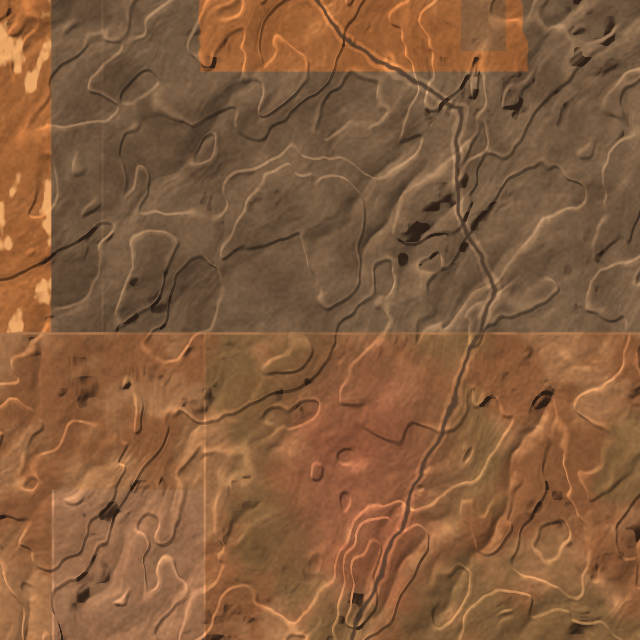
This texture is drawn by a Shadertoy shader. Its source:

```glsl
// Arid badlands seen from above: a grey-brown block set among rust-orange land.
// A warped height field of gullies and terraced ledges is lit from the upper
// left, then tinted by rectangular survey blocks, a creek and fence lines.

const vec2  LIGHT_DIR = vec2(-0.50, 0.86);
const vec2  ALONG  = vec2(0.53, 0.85);   // run of the gullies
const vec2  ACROSS = vec2(0.85, -0.53);
const float WARP = 0.11;
const float TERRACES = 5.0;
const float LEDGE_HEIGHT = 0.0065;
const float GULLY_DEPTH = 0.016;
const float ROUGHNESS = 0.006;
const float RELIEF = 0.34;
const float BLOCK_EDGE = 0.0018;

const vec3 GREY_DARK   = vec3(0.38, 0.29, 0.21);
const vec3 GREY_LIGHT  = vec3(0.50, 0.39, 0.285);
const vec3 RUST        = vec3(0.53, 0.34, 0.21);
const vec3 TAN         = vec3(0.62, 0.43, 0.28);
const vec3 OLIVE       = vec3(0.45, 0.34, 0.21);
const vec3 RED_EARTH   = vec3(0.57, 0.33, 0.23);
const vec3 ORANGE      = vec3(0.63, 0.38, 0.20);
const vec3 PALE_FIELD  = vec3(0.61, 0.44, 0.32);
const vec3 BARE_GROUND = vec3(0.97, 0.70, 0.44);
const vec3 PIT_SHADE   = vec3(0.15, 0.10, 0.07);
const vec3 CREEK_SHADE = vec3(0.29, 0.22, 0.17);

const vec2 CREEK[7] = vec2[7](vec2(0.49, 1.01), vec2(0.53, 0.94), vec2(0.715, 0.83),
    vec2(0.72, 0.67), vec2(0.77, 0.54), vec2(0.70, 0.36), vec2(0.545, -0.02));

float hash(vec2 p) {
    vec3 q = fract(vec3(p.xyx) * 0.1031);
    q += dot(q, q.yzx + 33.33);
    return fract((q.x + q.y) * q.z);
}

float noise(vec2 p) {
    vec2 i = floor(p), f = fract(p);
    f = f * f * f * (f * (f * 6.0 - 15.0) + 10.0);
    return mix(mix(hash(i), hash(i + vec2(1, 0)), f.x),
               mix(hash(i + vec2(0, 1)), hash(i + vec2(1, 1)), f.x), f.y);
}

float fbm(vec2 p, int octaves) {
    float sum = 0.0, amp = 0.5, total = 0.0;
    for (int i = 0; i < octaves; i++) {
        sum += amp * noise(p);
        total += amp;
        amp *= 0.5;
        p = mat2(1.6, 1.2, -1.2, 1.6) * p + 7.3;
    }
    return sum / total;
}

// x: height, y: pale rim along the top of each ledge
vec2 terrain(vec2 p) {
    vec2 bend = vec2(fbm(p * 6.0 + 3.0, 4), fbm(p * 6.0 + 47.0, 4)) - 0.5;
    vec2 s = p + WARP * bend;
    vec2 q = vec2(dot(s, ACROSS), dot(s, ALONG)) + 20.0;
    float gully = sqrt(pow(2.0 * noise(q * vec2(15.0, 4.5)) - 1.0, 2.0) + 0.004);
    float level = fbm(q * vec2(9.0, 5.0) + 40.0, 3) * TERRACES;
    float f = fract(level);
    float ledge = floor(level) + smoothstep(0.0, 0.12, f);
    float rim = smoothstep(0.05, 0.12, f) * (1.0 - smoothstep(0.12, 0.26, f));
    float rough = fbm(q * vec2(48.0, 26.0), 3);
    return vec2(GULLY_DEPTH * gully + LEDGE_HEIGHT * ledge + ROUGHNESS * rough, rim);
}

float block(vec2 p, vec2 low, vec2 high) {
    vec2 d = min(p - low, high - p);
    return smoothstep(-BLOCK_EDGE, BLOCK_EDGE, min(d.x, d.y));
}

float segmentDistance(vec2 p, vec2 a, vec2 b) {
    vec2 pa = p - a, ba = b - a;
    return length(pa - ba * clamp(dot(pa, ba) / dot(ba, ba), 0.0, 1.0));
}

float stripe(float d, float halfWidth) {
    return 1.0 - smoothstep(halfWidth * 0.4, halfWidth * 1.6, abs(d));
}

void mainImage(out vec4 fragColor, in vec2 fragCoord) {
    vec2 p = fragCoord / iResolution.xy;

    // Relief shading
    vec2 stepToLight = 0.0022 * LIGHT_DIR;
    vec2 lit = terrain(p + stepToLight), away = terrain(p - stepToLight);
    float slope = clamp((away.x - lit.x) / 0.0044, -1.3, 1.2);
    float patches = fbm(p * 7.0 + 80.0, 4);
    float tone = fbm(p * 16.0 + 11.0, 4);
    float rim = 0.5 * (lit.y + away.y) * smoothstep(0.40, 0.70, noise(p * 19.0 + 5.0));

    // Survey blocks
    float wobble = 0.10 * (patches - 0.5);
    float grey = block(p, vec2(0.08, 0.48), vec2(1.1, 0.888));
    grey = max(grey, block(p, vec2(0.08, 0.8), vec2(0.31 + wobble, 1.1)));
    grey = max(grey, block(p, vec2(0.81 + wobble, 0.8), vec2(1.1)));
    grey = max(grey, 0.6 * block(p, vec2(0.72, 0.92), vec2(0.79, 1.1)));
    float west = block(p, vec2(-0.1, 0.48), vec2(0.08, 1.1));
    float north = block(p, vec2(0.08, 0.888), vec2(1.1));
    float pale = block(p, vec2(0.08, -0.1), vec2(0.32, 0.235));
    float southEast = block(p, vec2(0.32, -0.1), vec2(1.1, 0.48));

    // Ground colour
    vec3 ground = mix(RUST, TAN, smoothstep(0.35, 0.68, tone));
    ground = mix(ground, OLIVE, 0.75 * southEast * smoothstep(0.50, 0.68, patches));
    float redness = 1.0 - smoothstep(0.05, 0.24, length((p - vec2(0.57, 0.27)) * vec2(1.2, 0.8)));
    ground = mix(ground, RED_EARTH, 0.7 * redness);
    ground = mix(ground, ORANGE, max(0.8 * west, 0.75 * north));
    ground = mix(ground, PALE_FIELD, 0.7 * pale);
    float greyTone = smoothstep(0.25, 0.75, tone) * 0.7 + 0.45 * (p.x - 0.35);
    ground = mix(ground, mix(GREY_DARK, GREY_LIGHT, clamp(greyTone, 0.0, 1.0)), grey);

    // Light, rims and fine grain
    vec3 col = ground * (1.0 + RELIEF * slope + 0.30 * rim);
    col *= 0.95 + 0.10 * noise(p * 190.0);
    float bare = smoothstep(0.60, 0.74, fbm(p * vec2(40.0, 24.0) + 9.0, 3));
    float bareShare = 0.85 * west + 0.25 * (1.0 - grey) * smoothstep(0.0, 0.6, slope);
    col = mix(col, BARE_GROUND, bare * min(bareShare, 0.9));

    // Shadowed pits below the steepest ledges
    float pit = smoothstep(0.64, 0.74, noise(p * 13.0 + 31.0)) * smoothstep(0.56, 0.68, noise(p * 62.0));
    col = mix(col, PIT_SHADE, 0.85 * pit * smoothstep(0.1, -0.5, slope));

    // Creek with a pale bank
    vec2 meander = p + 0.022 * (vec2(fbm(p * 22.0, 3), fbm(p * 22.0 + 60.0, 3)) - 0.5);
    float creek = 1.0;
    for (int i = 0; i < 6; i++) creek = min(creek, segmentDistance(meander, CREEK[i], CREEK[i + 1]));
    col = mix(col, col * 1.22, stripe(creek - 0.006, 0.003));
    col = mix(col, CREEK_SHADE, 0.75 * stripe(creek, 0.0028));

    // Fence lines and tracks
    float worn = smoothstep(0.25, 0.7, noise(p * 28.0));
    col = mix(col, TAN * 1.15, (0.25 + 0.5 * worn) * stripe(p.y - 0.479, 0.0022));
    float track = stripe(p.x - 0.32, 0.0018) * step(p.y, 0.48);
    track = max(track, stripe(p.x - 0.083, 0.0018) * step(p.y, 0.235));
    track = max(track, 0.5 * stripe(p.x - 0.16, 0.002) * grey);
    col = mix(col, col * 1.25, track * (0.4 + 0.6 * worn));

    fragColor = vec4(clamp(col, 0.0, 1.0), 1.0);
}
```
